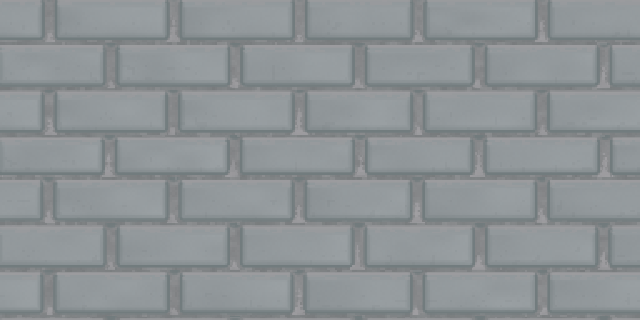
Reproduce this texture procedurally as a Shadertoy shader.

```glsl
// Weathered grey brick wall in running bond, with bevelled bricks and pale mortar crumbs.
#define GRAIN 128.0             // grain cells over the canvas height
#define PITCH vec2(49.1, 18.1)  // mean brick spacing, in cells
#define FIRST_JOINT 20.5        // x of the first joint in even rows
#define ROW_SHIFT 24.6          // sideways shift of odd rows
#define JOINT_HALF 1.9          // half the width of an upright joint
#define BED_HALF 0.9            // half the height of a level joint
#define CORNER 2.2              // brick corner radius
#define BEVEL 1.2               // width of the dark brick edge
#define DRIFT vec2(0.8, 0.4)    // spacing drift along 3 bricks, down 4 rows
#define JITTER 0.5              // random sideways wander of the joints
#define SOFT 0.45               // edge softness, in cells

const vec3 FACE   = vec3(0.578, 0.602, 0.614);
const vec3 SHADE  = vec3(0.440, 0.480, 0.488);
const vec3 LIT    = vec3(0.612, 0.612, 0.622);
const vec3 MORTAR = vec3(0.532, 0.538, 0.546);
const vec3 BED    = vec3(0.495, 0.508, 0.515);
const vec3 CRUMB  = vec3(0.640, 0.634, 0.648);

float hash(vec2 p) {
    return fract(sin(dot(p, vec2(127.1, 311.7))) * 43758.5453);
}

float noise(vec2 p) {
    vec2 i = floor(p), f = fract(p);
    f = f * f * (3.0 - 2.0 * f);
    return mix(mix(hash(i), hash(i + vec2(1, 0)), f.x),
               mix(hash(i + vec2(0, 1)), hash(i + vec2(1, 1)), f.x), f.y);
}

float roundBox(vec2 p, vec2 halfSize, float radius) {
    vec2 q = abs(p) - halfSize + radius;
    return length(max(q, 0.0)) + min(max(q.x, q.y), 0.0) - radius;
}

// 1 below the limit, 0 above it, with a soft step
float below(float x, float limit) {
    return 1.0 - smoothstep(limit - SOFT, limit + SOFT, x);
}

float rowTop(float row) {
    return row * PITCH.y - BED_HALF + DRIFT.y * (mod(row, 4.0) - 1.3);
}

float rowStart(float row) {
    return FIRST_JOINT + ROW_SHIFT * mod(row, 2.0);
}

// Centre of joint number k in a row
float jointX(float k, float row) {
    float wander = JITTER * (2.0 * hash(vec2(k, row) + 3.7) - 1.0);
    return rowStart(row) + k * PITCH.x + DRIFT.x * (mod(k, 3.0) - 1.0) + wander;
}

void mainImage(out vec4 fragColor, in vec2 fragCoord) {
    // Position in cells, y measured downward, flattened around each cell centre
    vec2 pos = fragCoord / iResolution.y * GRAIN;
    pos.y = GRAIN - pos.y;
    vec2 cell = floor(pos);
    pos = floor(pos - 0.5) + 0.5 + smoothstep(0.2, 0.8, fract(pos - 0.5));
    float speck = hash(cell);
    float patches = noise(cell * 0.4);

    // Row, and the joints on either side
    float row = floor(pos.y / PITCH.y);
    row += step(rowTop(row + 1.0), pos.y) - step(pos.y, rowTop(row));
    float v = pos.y - rowTop(row);
    float rowHeight = rowTop(row + 1.0) - rowTop(row);
    float k = floor((pos.x - rowStart(row)) / PITCH.x);
    float left = jointX(k, row), right = jointX(k + 1.0, row);
    bool nearLeft = pos.x - left < right - pos.x;
    float side = pos.x - (nearLeft ? left : right);
    float jointSeed = hash(vec2(nearLeft ? k : k + 1.0, row) + 11.3);

    // Mortar: mottled, darker in the beds, hollow under the brick above
    float bed = min(v, rowHeight - v);
    vec3 color = mix(MORTAR, BED, below(bed, 1.1));
    color += 0.05 * (patches - 0.5) + 0.015 * (speck - 0.5);
    float hollow = length(vec2(side / 2.6, v / 2.2));
    color = mix(color, SHADE, 0.85 * (1.0 - smoothstep(0.5, 1.1, hollow)));

    // Brick face: sideways sheen, broad stains and sparse pits
    vec2 size = vec2(right - left - 2.0 * JOINT_HALF, rowHeight - 2.0 * BED_HALF);
    vec2 local = vec2(pos.x - 0.5 * (left + right), v - 0.5 * rowHeight);
    float d = roundBox(local, 0.5 * size, CORNER);
    vec3 brick = FACE + 0.030 * local.x / size.x;
    brick += 0.032 * (noise(cell * vec2(0.08, 0.14) + 40.0) - 0.5);
    brick += 0.005 * (speck - 0.5);
    float pit = step(0.86, noise(cell * 0.55 + 23.0)) * step(0.0, local.y);
    brick -= 0.015 * pit;

    // Two-step bevel: a half tone inside, a dark rim outside
    brick = mix(brick, SHADE, 0.30 * smoothstep(-BEVEL - 2.2, -BEVEL - 0.5, d));
    brick = mix(brick, SHADE, 0.92 * (1.0 - below(d, -BEVEL)));

    // Worn light along the top, with ragged chips below it
    float depth = local.y + 0.5 * size.y;
    float sideDepth = 0.5 * size.x - abs(local.x);
    float inset = smoothstep(0.6, 1.8, sideDepth);
    float chip = step(0.62, noise(cell * vec2(0.45, 0.7) + 9.0));
    brick = mix(brick, FACE, 0.85 * below(depth, 3.4) * smoothstep(1.4, 2.4, sideDepth));
    brick = mix(brick, LIT, 0.55 * chip * below(depth, 2.8) * inset);
    brick = mix(brick, LIT, 0.9 * below(depth, 1.2) * inset);
    color = mix(color, brick, below(d, 0.0));

    // Pale crumbs: a thin streak up each joint, spreading at its foot
    float rise = rowHeight - 0.2 - v;
    float height = 3.0 + 9.0 * jointSeed * jointSeed;
    float lean = 1.6 * (hash(vec2(jointSeed, 5.0)) - 0.5);
    float spread = 0.6 + (0.9 + 2.4 * jointSeed) * exp(-0.6 * max(rise, 0.0));
    spread += 1.1 * (speck - 0.55);
    float heap = below(abs(side - lean), spread) * below(rise, height);
    heap *= smoothstep(-0.2, 0.3, rise);
    color = mix(color, CRUMB, (0.5 + 0.35 * patches) * heap);

    // Stray crumbs along the beds
    float stray = step(0.74, noise(cell * vec2(0.4, 0.9) + 70.0)) * below(bed, 0.9);
    color = mix(color, LIT, 0.35 * stray);

    fragColor = vec4(color, 1.0);
}
```
